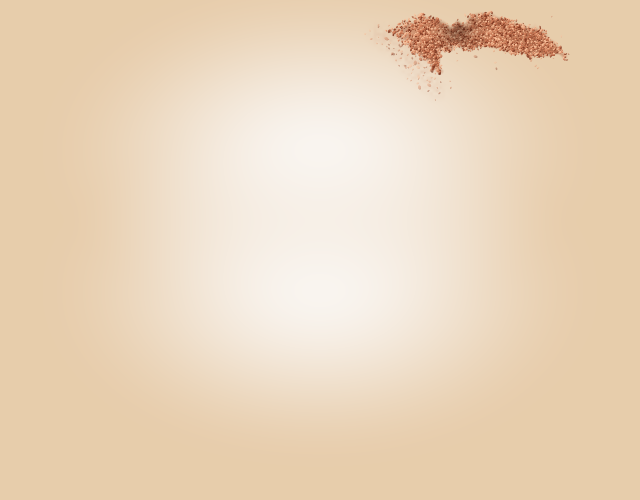
Reproduce this background procedurally as a WebGL 2 fragment shader.

```glsl
#version 300 es
precision highp float;
// Warm cream backdrop with a twin white glow and a drift of copper powder at the upper right.

#define ASPECT 1.28
#define GLOW_HIGH vec2(0.64, 0.70)
#define GLOW_LOW vec2(0.64, 0.417)
#define GLOW_RADIUS vec2(0.57, 0.36)
#define SAND vec3(0.906, 0.802, 0.672)
#define CREAM vec3(0.976, 0.958, 0.938)
#define COARSE_GRAIN 0.0078
#define FINE_GRAIN 0.0045
#define EDGE_ROUGHNESS 0.014

uniform vec2 u_resolution;
out vec4 fragColor;

vec3 hash32(vec2 p) {
    vec3 q = fract(p.xyx * vec3(0.1031, 0.1030, 0.0973));
    q += dot(q, q.yxz + 33.33);
    return fract((q.xxy + q.yzz) * q.zyx);
}

float noise(vec2 p) {
    vec2 i = floor(p), f = fract(p);
    f = f * f * (3.0 - 2.0 * f);
    float low = mix(hash32(i).x, hash32(i + vec2(1, 0)).x, f.x);
    float high = mix(hash32(i + vec2(0, 1)).x, hash32(i + vec2(1, 1)).x, f.x);
    return mix(low, high, f.y);
}

// Elliptical falloff, 1 at the centre and 0 at the rim
float glow(vec2 p, vec2 centre) {
    return 1.0 - smoothstep(0.0, 1.0, length((p - centre) / GLOW_RADIUS));
}

// Segment whose radius changes along its length
float taper(vec2 p, vec2 a, vec2 b, float ra, float rb) {
    vec2 ab = b - a;
    float t = clamp(dot(p - a, ab) / dot(ab, ab), 0.0, 1.0);
    return length(p - a - t * ab) - mix(ra, rb, t);
}

// Outline of the heap: left mound, saddle, right ridge, tip and lower spur
float heap(vec2 p) {
    float d = taper(p, vec2(0.765, 0.937), vec2(0.85, 0.928), 0.006, 0.043);
    d = min(d, taper(p, vec2(0.85, 0.928), vec2(0.91, 0.925), 0.043, 0.026));
    d = min(d, taper(p, vec2(0.91, 0.925), vec2(0.965, 0.938), 0.026, 0.037));
    d = min(d, taper(p, vec2(0.965, 0.938), vec2(1.075, 0.916), 0.037, 0.030));
    d = min(d, taper(p, vec2(1.075, 0.916), vec2(1.13, 0.888), 0.030, 0.002));
    d = min(d, taper(p, vec2(0.85, 0.92), vec2(0.877, 0.858), 0.038, 0.007));
    return d + EDGE_ROUGHNESS * (noise(p * 70.0) - 0.5);
}

// Fine haze blown to the left and below the spur
float haze(vec2 p) {
    float side = 1.0 - smoothstep(-0.02, 0.025, taper(p, vec2(0.76, 0.93), vec2(0.83, 0.90), 0.012, 0.035));
    float tail = 1.0 - smoothstep(-0.02, 0.02, taper(p, vec2(0.83, 0.87), vec2(0.872, 0.82), 0.022, 0.012));
    return max(side, tail);
}

// Chance that a grain lies at p
float cover(vec2 p) {
    float d = heap(p);
    float thin = smoothstep(0.76, 0.84, p.x);
    float body = (1.0 - smoothstep(-0.010, 0.006, d)) * mix(0.35, 1.0, thin);
    float crumbs = 0.035 * (1.0 - smoothstep(0.0, 0.05, d)) * step(p.y, 0.93);
    return max(max(body, crumbs), 0.22 * haze(p));
}

// Jittered, lit grains drawn over the given colour
vec3 addGrains(vec3 colour, vec2 p, float size, float pixel) {
    vec2 cell = floor(p / size);
    for (int y = -1; y <= 1; y++)
    for (int x = -1; x <= 1; x++) {
        vec2 id = cell + vec2(x, y);
        vec3 h = hash32(id + 900.0 * size);
        vec3 k = hash32(id + 57.0);
        vec2 centre = (id + h.xy) * size;
        vec2 offset = p - centre;
        float angle = 6.2832 * k.x;
        vec2 local = mat2(cos(angle), -sin(angle), sin(angle), cos(angle)) * offset;
        float radius = size * mix(0.32, 0.62, k.y);
        float d = length(local * vec2(1.0, 1.5)) - radius;
        float mask = (1.0 - smoothstep(-pixel, pixel, d)) * step(h.z, cover(centre));
        float light = k.z + 0.35 * dot(offset, vec2(-0.6, 0.8)) / radius;
        vec3 tone = mix(vec3(0.50, 0.22, 0.13), vec3(0.80, 0.47, 0.33), smoothstep(0.0, 0.45, light));
        tone = mix(tone, vec3(0.98, 0.76, 0.61), smoothstep(0.45, 1.0, light));
        float strength = mix(0.4, 0.92, 1.0 - smoothstep(-0.006, 0.008, heap(centre)));
        colour = mix(colour, tone, mask * strength);
    }
    return colour;
}

void main() {
    vec2 p = gl_FragCoord.xy / u_resolution * vec2(ASPECT, 1.0);
    float pixel = 0.7 / u_resolution.y;

    // Backdrop: two overlapping glows
    float light = 1.0 - (1.0 - glow(p, GLOW_HIGH)) * (1.0 - glow(p, GLOW_LOW));
    vec3 colour = mix(SAND, CREAM, light);

    // Powder: haze, shaded bed, then grains
    if (p.x > 0.70 && p.x < 1.20 && p.y > 0.77) {
        float dust = haze(p) * noise(p * 160.0);
        colour = mix(colour, vec3(0.84, 0.65, 0.54), 0.28 * dust);
        float bed = (1.0 - smoothstep(-0.016, 0.002, heap(p))) * smoothstep(0.76, 0.85, p.x);
        vec3 bedTone = mix(vec3(0.58, 0.28, 0.17), vec3(0.82, 0.53, 0.38), noise(p * 45.0));
        colour = mix(colour, bedTone, 0.85 * bed);
        colour = addGrains(colour, p, COARSE_GRAIN, pixel);
        colour = addGrains(colour, p, FINE_GRAIN, pixel);
        float saddle = exp(-dot((p - vec2(0.915, 0.942)) * 30.0, (p - vec2(0.915, 0.942)) * 30.0));
        colour *= 1.0 - 0.3 * saddle * bed;
    }
    fragColor = vec4(colour, 1.0);
}
```
